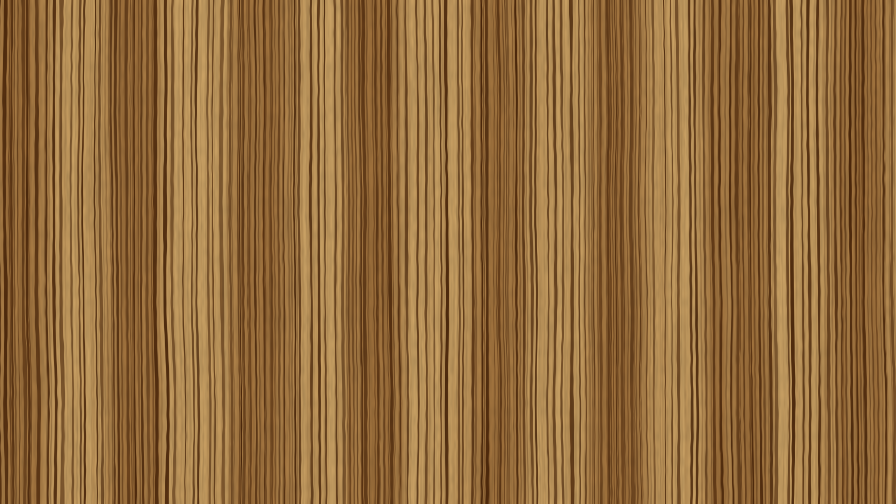
A Shadertoy shader for this texture:

```glsl
const vec3 PALE_WOOD = vec3(0.745, 0.595, 0.370);
const vec3 BROWN_WOOD = vec3(0.585, 0.415, 0.220);
const vec3 DARK_VEIN = vec3(0.270, 0.130, 0.025);
const float TAU = 6.2832;

float hash(vec2 p) {
    return fract(sin(dot(p, vec2(127.1, 311.7))) * 43758.5453);
}

float noise(vec2 p) {
    vec2 cell = floor(p);
    vec2 f = fract(p);
    f = f * f * (3.0 - 2.0 * f);
    float low = mix(hash(cell), hash(cell + vec2(1.0, 0.0)), f.x);
    float high = mix(hash(cell + vec2(0.0, 1.0)), hash(cell + vec2(1.0, 1.0)), f.x);
    return mix(low, high, f.y);
}

// Sideways drift of the grain: slow lean, gentle waves, rough edges
float grainDrift(vec2 p) {
    float lean = noise(p * vec2(3.0, 1.5)) - 0.5;
    float wave = noise(p * vec2(18.0, 5.0) + 31.0) - 0.5;
    float rough = noise(p * vec2(70.0, 45.0) + 57.0) - 0.5;
    return 0.012 * lean + 0.005 * wave + 0.0013 * rough;
}

// Alternating pale (0) and brown (1) growth zones
float brownZone(float x) {
    float cycle = 0.5 + 0.5 * cos(TAU * (x - 0.26) / 0.242);
    float variation = noise(vec2(x * 24.0, 4.0)) - 0.5;
    return smoothstep(0.15, 0.85, cycle + 0.6 * variation);
}

// Coverage of jittered vertical veins, one per cell of the given spacing
float veins(vec2 p, float spacing, float thin, float thick, float blur, float seed) {
    float center = floor(p.x / spacing);
    float coverage = 0.0;
    for (int i = -1; i <= 1; i++) {
        float id = center + float(i);
        float position = (id + 0.5 + 0.7 * (hash(vec2(id, seed)) - 0.5)) * spacing;
        float swell = 0.7 + 0.6 * noise(vec2(id * 7.3 + seed, p.y * 7.0));
        float halfWidth = mix(thin, thick, hash(vec2(id, seed + 1.0))) * swell;
        float strength = mix(0.6, 1.0, hash(vec2(id, seed + 2.0)));
        strength *= 0.8 + 0.2 * noise(vec2(id * 3.7 + seed, p.y * 3.0));
        float edge = abs(p.x - position) - halfWidth;
        coverage = max(coverage, strength * (1.0 - smoothstep(-blur, blur, edge)));
    }
    return coverage;
}

void mainImage(out vec4 fragColor, in vec2 fragCoord) {
    vec2 uv = fragCoord / iResolution.y;
    float blur = max(0.0008, 0.6 / iResolution.y);
    vec2 grain = vec2(uv.x + grainDrift(uv), uv.y);
    float brown = brownZone(grain.x);

    // Ground tone with soft streaks
    float streak = noise(vec2(grain.x * 110.0, uv.y * 1.5)) - 0.5;
    float tone = clamp(brown * 0.85 + 0.45 * streak + 0.05, 0.0, 1.0);
    vec3 color = mix(PALE_WOOD, BROWN_WOOD, tone);

    // Bold veins everywhere, finer ones crowding the brown zones
    float bold = veins(grain, 0.0160, 0.0010, 0.0034, blur, 11.0);
    float fine = veins(grain, 0.0090, 0.0007, 0.0019, blur, 23.0);
    fine *= mix(0.12, 0.65, brown);
    color = mix(color, DARK_VEIN, max(bold, fine));

    // Fine fibres and short pores
    float fibre = noise(vec2(grain.x * 330.0, uv.y * 14.0)) - 0.5;
    float pore = noise(vec2(grain.x * 260.0, uv.y * 60.0) + 83.0) - 0.5;
    color *= 1.0 + 0.09 * fibre + 0.07 * pore;

    fragColor = vec4(color, 1.0);
}
```
